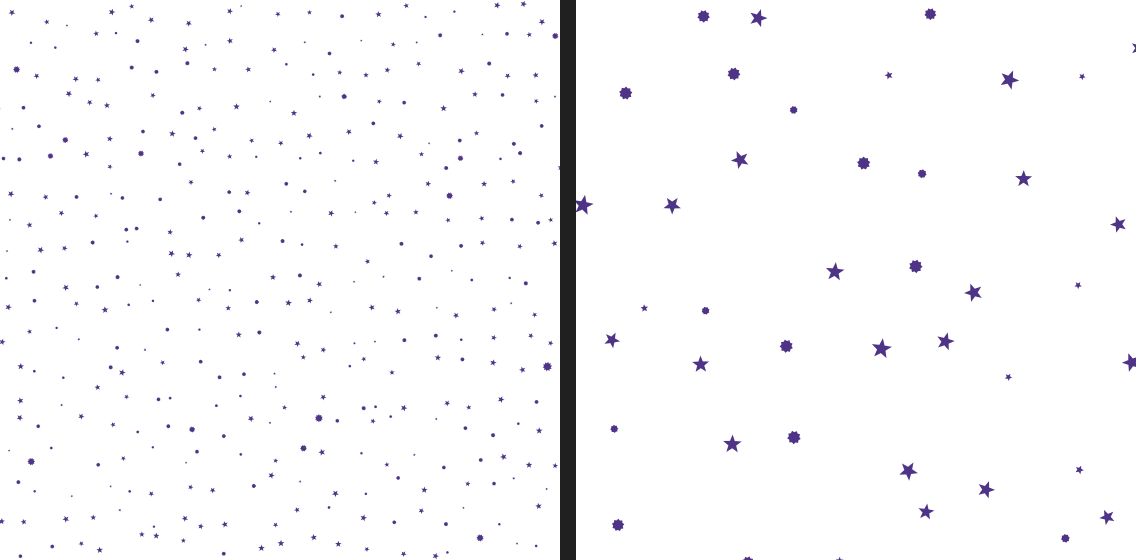
Left: the whole. Right: its middle third, enlarged.
Give the GLSL for this pattern, as a Shadertoy shader.

```glsl
// Small purple stars, dots and bursts scattered loosely over white.

const vec3  PAPER  = vec3(1.0);
const vec3  INK    = vec3(0.31, 0.20, 0.53);
const float CELLS  = 19.0;   // scatter cells along the canvas height
const float JITTER = 0.76;   // share of a cell in which a centre may wander
const int   SUBSAMPLES = 3;  // smoothing samples per axis

// Cumulative shares of the kinds; bursts take the rest
const float STAR_SHARE      = 0.43;
const float DOT_SHARE       = 0.66;
const float SMALL_DOT_SHARE = 0.82;
const float TINY_STAR_SHARE = 0.94;

const float PI = 3.14159265;

float hash(vec2 p, float seed) {
    return fract(sin(dot(p, vec2(127.1, 311.7)) + seed * 74.7) * 43758.5453);
}

// Signed distance to a star with the given tip and valley radii
float starDistance(vec2 p, float points, float tip, float valley) {
    float halfSector = PI / points;
    float angle = mod(atan(p.x, p.y) + halfSector, 2.0 * halfSector) - halfSector;
    vec2 q = length(p) * vec2(cos(angle), abs(sin(angle)));
    vec2 a = vec2(tip, 0.0);
    vec2 edge = valley * vec2(cos(halfSector), sin(halfSector)) - a;
    vec2 w = q - a;
    float along = clamp(dot(w, edge) / dot(edge, edge), 0.0, 1.0);
    float side = edge.x * w.y - edge.y * w.x;
    return length(w - edge * along) * (side < 0.0 ? 1.0 : -1.0);
}

// Number of points, tip radius and valley ratio for one scattered shape
vec3 pickShape(float kind, float size) {
    if (kind < STAR_SHARE)      return vec3(5.0, mix(0.0047, 0.0064, size), 0.42);
    if (kind < DOT_SHARE)       return vec3(9.0, mix(0.0036, 0.0041, size), 0.77);
    if (kind < SMALL_DOT_SHARE) return vec3(8.0, mix(0.0023, 0.0028, size), 0.80);
    if (kind < TINY_STAR_SHARE) return vec3(5.0, mix(0.0021, 0.0027, size), 0.46);
    return vec3(10.0, mix(0.0052, 0.0086, size * size), 0.68);
}

// Share of a pixel that the shape covers
float coverage(vec2 p, vec3 shape, float turn, float pixel) {
    if (length(p) > shape.y + pixel) return 0.0;
    mat2 spin = mat2(cos(turn), sin(turn), -sin(turn), cos(turn));
    float count = float(SUBSAMPLES);
    float stepSize = pixel / count;
    float sum = 0.0;
    for (int j = 0; j < SUBSAMPLES; j++)
    for (int i = 0; i < SUBSAMPLES; i++) {
        vec2 shift = (vec2(i, j) + 0.5 - 0.5 * count) * stepSize;
        float d = starDistance(spin * (p + shift), shape.x, shape.y, shape.y * shape.z);
        sum += clamp(0.5 - d / stepSize, 0.0, 1.0);
    }
    return sum / (count * count);
}

void mainImage(out vec4 fragColor, in vec2 fragCoord) {
    float pixel = 1.0 / iResolution.y;
    vec2 p = fragCoord * pixel * CELLS;
    float ink = 0.0;

    // One jittered shape per cell; odd rows are shifted like bricks
    for (int j = -1; j <= 1; j++) {
        float row = floor(p.y) + float(j);
        float brick = 0.5 * mod(row, 2.0);
        for (int i = -1; i <= 1; i++) {
            vec2 cell = vec2(floor(p.x - brick) + float(i), row);
            vec2 wander = vec2(hash(cell, 1.0), hash(cell, 2.0)) - 0.5;
            vec2 center = cell + vec2(brick, 0.0) + 0.5 + JITTER * wander;
            vec3 shape = pickShape(hash(cell, 3.0), hash(cell, 4.0));
            float turn = 2.0 * PI * hash(cell, 5.0);
            ink = max(ink, coverage((p - center) / CELLS, shape, turn, pixel));
        }
    }
    fragColor = vec4(mix(PAPER, INK, ink), 1.0);
}
```
